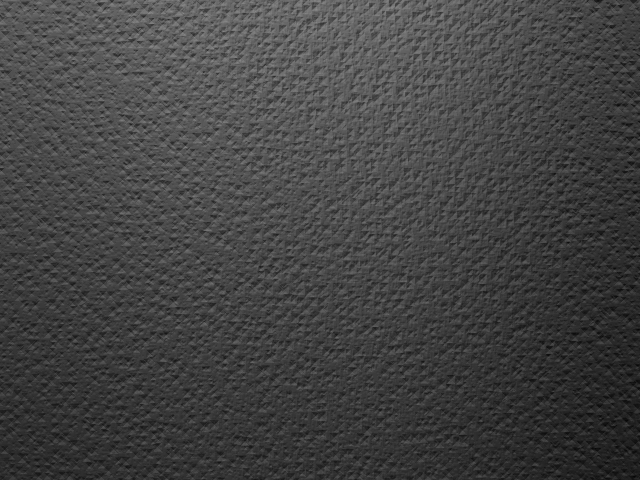
Reproduce this texture procedurally as a WebGL 1 fragment shader.

```glsl
precision highp float;
uniform vec2 u_resolution;

#define GRAINS 58.0
#define RELIEF 0.34
#define SOFTNESS 0.0011
#define JITTER 0.85
#define DARK_LEVEL 0.198
#define BRIGHT_LEVEL 0.415
#define MAX_LEAN 0.65

vec3 hash3(vec2 cell) {
  vec3 v = fract(cell.xyx * vec3(0.1031, 0.1030, 0.0973));
  v += dot(v, v.yxz + 33.33);
  return fract((v.xxy + v.yzz) * v.zyx);
}

// Cellular field of overlapping square pyramids with unit slope
float pyramids(vec2 p) {
  vec2 cell = floor(p);
  vec2 local = p - cell;
  float height = 0.0;
  for (int j = -1; j <= 1; j++) {
    for (int i = -1; i <= 1; i++) {
      vec2 offset = vec2(float(i), float(j));
      vec3 rnd = hash3(cell + offset);
      vec2 center = offset + 0.5 + JITTER * (rnd.xy - 0.5);
      vec2 d = abs(local - center);
      float size = mix(0.2, 0.6, rnd.z);
      height = max(height, size - max(d.x, d.y));
    }
  }
  return height;
}

// Coarse grains, fine grains and thin fibres in both directions
float surface(vec2 p) {
  float fibreMix = smoothstep(0.55, 0.05, p.y);
  vec2 q = p + 0.004 * sin(p.yx * vec2(9.0, 7.0) + vec2(0.0, 1.7));
  q = q * GRAINS + 40.0;
  float height = pyramids(q);
  height += 0.25 * pyramids(q * 1.9 + 17.3);
  height += 0.17 * pyramids(q * vec2(0.5, 2.1) + 61.0);
  height += mix(0.16, 0.28, fibreMix) * pyramids(q * vec2(2.1, 0.5) + 93.0);
  return height / GRAINS;
}

// Broad sheen: bright along the top, fading down and to the right
float sheen(vec2 uv) {
  float level = mix(DARK_LEVEL, BRIGHT_LEVEL, pow(uv.y, 1.2));
  level *= 1.0 - 0.42 * smoothstep(0.55, 1.08, uv.x);
  return level * (1.0 - 0.14 * smoothstep(0.35, 0.0, uv.x));
}

void main() {
  vec2 uv = gl_FragCoord.xy / u_resolution;
  vec2 p = gl_FragCoord.xy / u_resolution.y;

  // Light from below, leaning to the right across the middle
  float lean = MAX_LEAN * smoothstep(0.1, 0.6, uv.x) * (1.0 - smoothstep(0.75, 1.0, uv.x));
  lean *= mix(0.4, 1.0, smoothstep(0.0, 0.5, uv.y));
  lean += 0.1 * sin(uv.y * 6.0 + uv.x * 4.0);
  vec2 light = vec2(sin(lean), -cos(lean));

  // Slope facing the light
  vec2 span = light * SOFTNESS;
  float slope = (surface(p - span) - surface(p + span)) / (2.0 * SOFTNESS);

  // Highlights soften near the top, contrast grows to the right
  float gain = slope > 0.0 ? mix(1.2, 0.6, uv.y) : 1.0;
  float contrast = RELIEF * (1.0 + 0.3 * smoothstep(0.7, 1.0, uv.x));
  float grey = sheen(uv) * (1.0 + contrast * gain * slope);

  gl_FragColor = vec4(vec3(clamp(grey, 0.0, 1.0)), 1.0);
}
```
